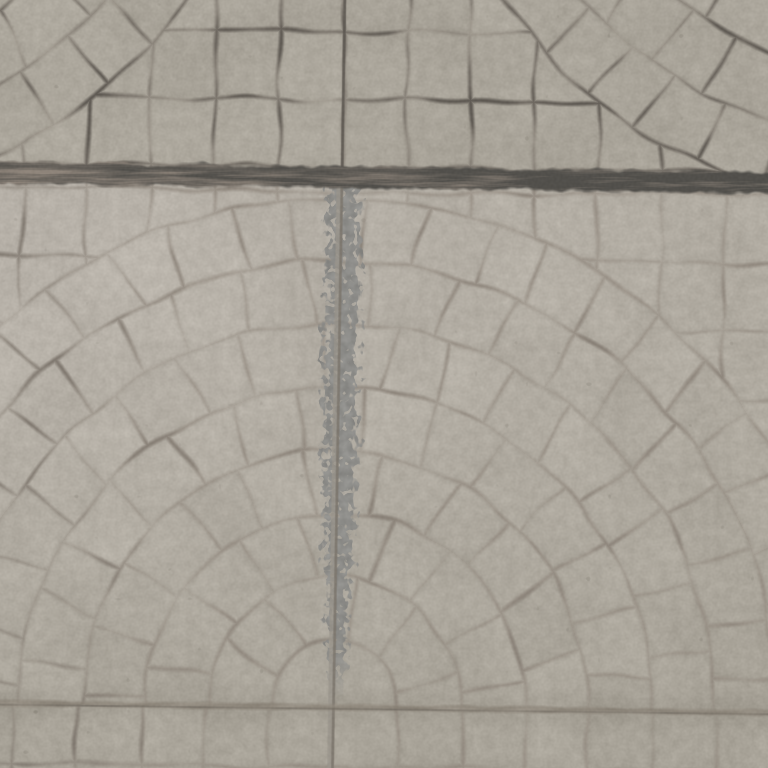
This texture is drawn by a WebGL 2 fragment shader. Its source:

```glsl
#version 300 es
precision highp float;

uniform vec2 u_resolution;
out vec4 fragColor;

const float TAU = 6.28319;
const float RING = 0.0822;
const float FAN_RADIUS = 8.0 * RING;
const vec2 BLOCK = vec2(0.0833, 0.088);

const vec3 STONE = vec3(0.66, 0.64, 0.597);
const vec3 PALE_STONE = vec3(0.735, 0.712, 0.678);
const vec3 FAINT_JOINT = vec3(0.585, 0.55, 0.51);
const vec3 DARK_JOINT = vec3(0.36, 0.34, 0.315);
const vec3 MORTAR = vec3(0.54, 0.54, 0.53);
const vec3 TAR = vec3(0.32, 0.312, 0.295);
const vec3 WORN_TAR = vec3(0.56, 0.52, 0.48);

float hash(vec2 p) {
  return fract(sin(dot(p, vec2(127.1, 311.7))) * 43758.5);
}

vec2 gradient(vec2 cell) {
  float a = TAU * hash(cell);
  return vec2(cos(a), sin(a));
}

float noise(vec2 p) {
  vec2 i = floor(p), f = p - i;
  vec2 u = f * f * f * (f * (f * 6.0 - 15.0) + 10.0);
  vec2 e = vec2(1.0, 0.0);
  float low = mix(dot(gradient(i), f), dot(gradient(i + e), f - e), u.x);
  float high = mix(dot(gradient(i + e.yx), f - e.yx), dot(gradient(i + 1.0), f - 1.0), u.x);
  return mix(low, high, u.y);
}

float fbm(vec2 p, int octaves) {
  float sum = 0.0, gain = 1.0;
  for (int i = 0; i < octaves; i++) {
    sum += gain * noise(p);
    p = p * 2.1 + 7.3;
    gain *= 0.6;
  }
  return sum;
}

float band(float d, float halfWidth, float soft) {
  return 1.0 - smoothstep(halfWidth - soft, halfWidth + soft, d);
}

// Cells hold the distance to the nearest joint, then the block id
vec3 gridCell(vec2 p, vec2 size) {
  vec2 g = p / size;
  vec2 d = abs(g - round(g)) * size;
  return vec3(min(d.x, d.y), floor(g));
}

// Concentric rings of hand-set blocks, laid over an outside pattern
vec3 fanOver(vec2 q, vec3 outside, float seed) {
  float r = length(q);
  if (r > FAN_RADIUS) return vec3(min(outside.x, r - FAN_RADIUS), outside.yz);
  float k = r / RING, ring = floor(k);
  float count = max(1.0, 2.0 * round(0.5 * TAU * (ring + 0.5)));
  float a = atan(q.y, q.x) / TAU * count + hash(vec2(ring, seed));
  float shift = 0.25 * (hash(vec2(round(a), ring + seed)) - 0.5);
  float lean = 0.3 * (hash(vec2(ring + seed, round(a))) - 0.5) * (fract(k) - 0.5);
  float side = ring < 1.0 ? 1.0 : abs(a - round(a) - shift - lean) * TAU * r / count;
  return vec3(min(side, abs(k - round(k)) * RING), floor(a - shift - lean), ring + 20.0 * seed);
}

vec3 stone(vec2 p, vec2 id, float pale) {
  float mottle = 0.025 * fbm(p * 9.0, 3) + 0.032 * fbm(p * 70.0, 3);
  float pit = smoothstep(0.5, 0.65, noise(p * 75.0 + 4.0));
  return mix(STONE, PALE_STONE, pale) + mottle + 0.02 * (hash(id) - 0.5) - 0.05 * pit;
}

// Patchy grey repair beside the lower vertical joint
float mortarMask(vec2 p, float t, float soft) {
  float taper = smoothstep(0.06, 0.4, p.y);
  float ragged = fbm(p * vec2(85.0, 65.0), 2);
  float reach = t > 0.0 ? mix(0.011, 0.024, taper) : mix(0.004, 0.019, taper);
  float edge = band(abs(t), reach + 0.017 * ragged, soft);
  float holes = smoothstep(0.18, 0.4, noise(p * 135.0) + (t < 0.0 ? 0.12 : 0.0));
  return edge * (1.0 - 0.85 * holes) * smoothstep(0.08, 0.16, p.y);
}

void main() {
  vec2 p = gl_FragCoord.xy / u_resolution;
  float pixel = 1.0 / min(u_resolution.x, u_resolution.y);
  vec2 w = p + 0.008 * vec2(noise(p * 14.0), noise(p * 14.0 + 31.0));

  // Signed offsets from the three slab joints
  float t = p.x - 0.433 - 0.016 * p.y;
  float top = p.y - 0.775 + 0.013 * p.x;
  float base = p.y - 0.0845 + 0.0125 * p.x;
  bool upper = top > 0.0, strip = base < 0.0;

  // Block layout of each slab
  vec2 local = w - p + vec2(t, strip ? base - 0.01 : top + (upper ? -0.013 : 0.018));
  vec3 cell = gridCell(local, BLOCK);
  if (upper) cell = fanOver(vec2(abs(local.x) - 0.734, w.y - 1.39), cell, sign(t));
  else if (!strip) cell = fanOver(w - vec2(0.436, 0.085), cell, 3.0);

  // Stone faces, palest under the dark joint
  float pale = upper ? 0.12 : smoothstep(-0.1, 0.75, p.y) * (0.95 - 0.55 * p.x);
  vec3 color = stone(p, cell.yz, pale);
  color -= 0.03 * band(abs(base), 0.018, 0.018) * (1.0 + noise(p * 14.0));

  // Pressed joints: deep above, faint and worn below
  float wear = fbm(p * 11.0 + 5.0, 2);
  float leftSide = 1.0 - smoothstep(0.0, 0.3, p.x);
  float depth = upper ? 0.55 + 0.9 * wear : 0.25 * leftSide + 0.4 * wear - 0.05;
  vec3 jointColor = mix(FAINT_JOINT, DARK_JOINT, clamp(depth, 0.0, 1.0));
  float width = 0.0021 + 0.0012 * wear;
  float strength = clamp((upper ? 0.75 : 0.58) + 0.7 * wear, 0.25, 0.95);
  color -= 0.018 * band(cell.x, 0.0045, 0.0045);
  color = mix(color, jointColor, strength * band(cell.x, width, 0.0016 + pixel));

  // Vertical slab joint and its mortar
  if (!upper) {
    vec3 mortar = MORTAR + 0.08 * noise(p * 90.0);
    color = mix(color, mortar, 0.9 * mortarMask(p, t, 0.0015 + pixel));
    color = mix(color, vec3(0.6, 0.58, 0.545), 0.75 * band(abs(t + 0.003), 0.004, pixel));
  }
  float seam = band(abs(t), 0.0018, 0.5 * pixel + 0.0007);
  color = mix(color, upper ? DARK_JOINT : vec3(0.46, 0.435, 0.4), (upper ? 0.85 : 0.7) * seam);

  // Thin lower slab joint
  float thin = band(abs(base), 0.004 + 0.002 * noise(p * 30.0), 0.0015 + pixel);
  color = mix(color, vec3(0.55, 0.52, 0.475) + 0.08 * noise(p * vec2(20.0, 150.0)), 0.8 * thin);
  color = mix(color, DARK_JOINT, (0.3 + 0.3 * wear) * band(abs(base + 0.002), 0.0012, pixel));

  // Wide dark joint with streaks and a ragged rim
  float rim = 0.0138 + 0.006 * noise(vec2(p.x * 17.0, 2.0)) + 0.004 * noise(p * 65.0);
  float streak = 0.75 * fbm(p * vec2(9.0, 110.0), 3) + 0.55 - 0.6 * p.x;
  vec3 tar = mix(TAR, WORN_TAR, clamp(streak, 0.0, 1.0));
  tar = mix(tar, TAR, 0.6 * band(abs(top - 0.009), 0.003, 0.003));
  color = mix(color, tar, band(abs(top), rim, 0.0015 + pixel));

  fragColor = vec4(color + 0.02 * noise(p * 240.0), 1.0);
}
```
